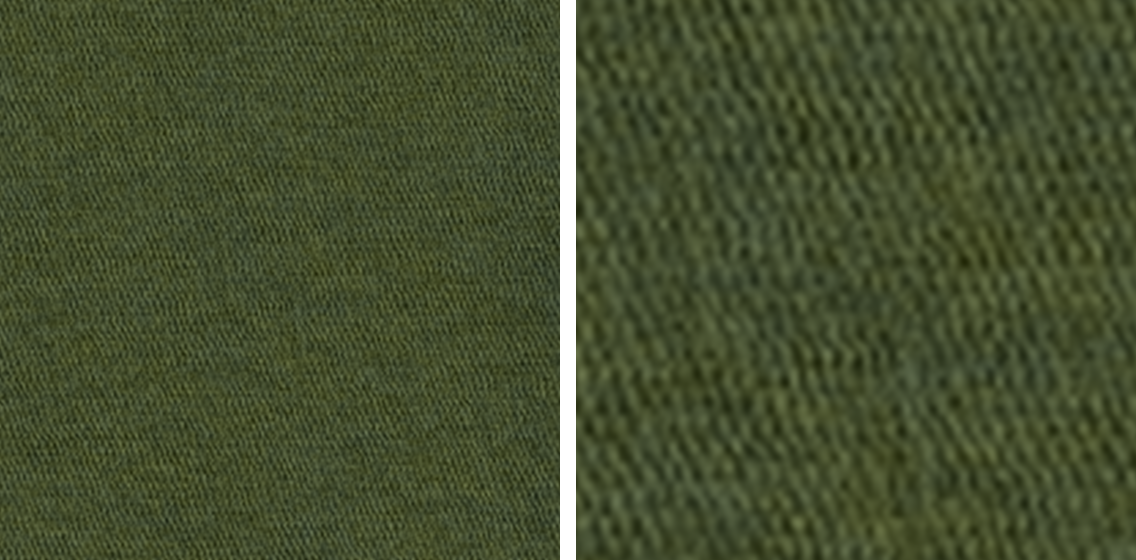
Left: the whole. Right: its middle third, enlarged.
Give the GLSL for this texture, as a Shadertoy shader.

```glsl
// Fine olive green twill cloth with staggered slanted stitches and greyish patches.

const float TAU = 6.2831853;

float hash(vec2 p) {
    return fract(sin(dot(p, vec2(127.1, 311.7))) * 43758.5453);
}

// Smooth value noise, centred on zero
float noise(vec2 p) {
    vec2 cell = floor(p), f = fract(p);
    f = f * f * (3.0 - 2.0 * f);
    float low = mix(hash(cell), hash(cell + vec2(1, 0)), f.x);
    float high = mix(hash(cell + vec2(0, 1)), hash(cell + vec2(1, 1)), f.x);
    return mix(low, high, f.y) * 2.0 - 1.0;
}

float cloudNoise(vec2 p) {
    float sum = 0.0, weight = 0.5;
    for (int i = 0; i < 4; i++) {
        sum += weight * noise(p);
        p = p * 2.03 + 17.3;
        weight *= 0.75;
    }
    return sum;
}

// Crossed waves: strong steep twill, weak counter slant, horizontal rows
float weave(vec2 p) {
    float twill = cos(TAU * dot(p, vec2(80.0, 34.0)));
    float counter = cos(TAU * dot(p, vec2(80.0, -34.0)));
    float rows = sin(TAU * 68.0 * p.y);
    return 0.36 * twill + 0.15 * counter + 0.09 * rows;
}

void mainImage(out vec4 fragColor, in vec2 fragCoord) {
    vec2 uv = fragCoord / iResolution.y;

    // Uneven yarn tension bends the stitch grid
    vec2 bend = vec2(noise(uv * vec2(9.0, 24.0)), noise(uv * vec2(12.0, 8.0) + 40.0));
    vec2 wobble = vec2(noise(uv * vec2(42.0, 66.0) + 7.0), noise(uv * 52.0 + 91.0));
    vec2 cloth = uv + 0.0035 * bend + 0.0024 * wobble;

    // Stitch relief, yarn streaks and fibre grain
    float strength = 0.95 + 0.45 * noise(uv * vec2(30.0, 46.0) + 63.0);
    float tone = weave(cloth) * strength;
    tone += 0.20 * noise(uv * vec2(120.0, 96.0) + 11.0);
    tone += 0.36 * noise(uv * vec2(205.0, 180.0) + 29.0);
    tone += 0.09 * noise(uv * vec2(14.0, 68.0) + 53.0);
    tone += 0.06 * cloudNoise(uv * vec2(4.0, 6.0) + 5.0);
    tone -= 0.08 * smoothstep(0.85, 1.0, uv.x);

    // Olive against blue grey dye
    float dye = 0.50 * cloudNoise(uv * vec2(7.0, 13.0) + 31.0);
    dye += 0.40 * noise(uv * vec2(64.0, 76.0) + 77.0);
    dye -= 0.15 * smoothstep(0.8, 1.0, uv.x);

    vec3 color = vec3(0.264, 0.301, 0.174);
    color += tone * vec3(0.140, 0.148, 0.124);
    color += dye * vec3(0.018, 0.007, -0.036);
    fragColor = vec4(clamp(color, 0.0, 1.0), 1.0);
}
```
